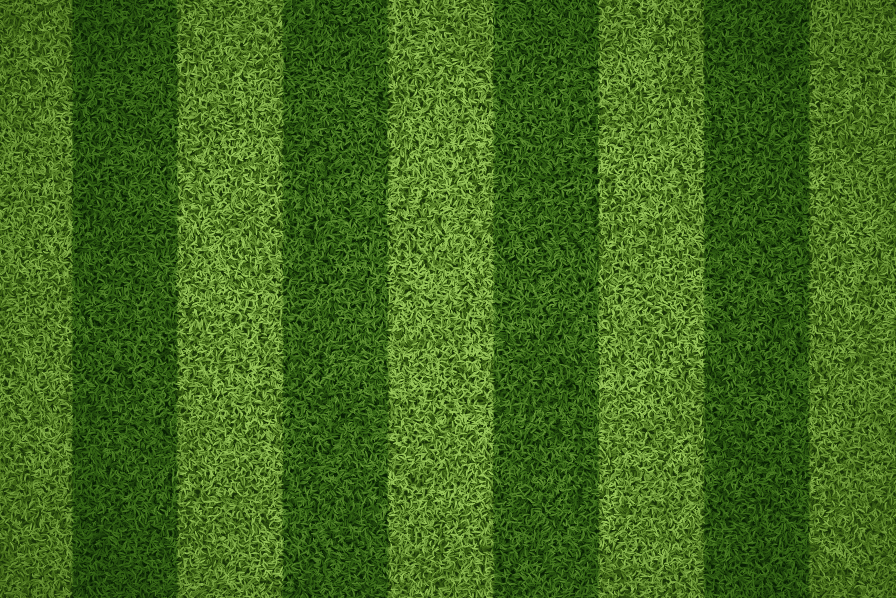
Reproduce this texture procedurally as a Shadertoy shader.

```glsl
// Mown lawn: nine vertical bands, alternately light and dark, cut off at both sides.
// Layers of small curved blades are scattered on jittered grids; the brightest
// blade wins, and its tone is scaled by band, patches and vignette, then coloured.

const float PI = 3.14159;

vec3 hash3(vec2 p) {
    vec3 q = fract(p.xyx * vec3(0.1031, 0.1030, 0.0973));
    q += dot(q, q.yxz + 33.33);
    return fract((q.xxy + q.yzz) * q.zyx);
}

vec2 gradientAt(vec2 cell) {
    float angle = 2.0 * PI * hash3(cell + 7.0).x;
    return vec2(cos(angle), sin(angle));
}

// Gradient noise, roughly -0.7 to 0.7
float gradientNoise(vec2 p) {
    vec2 i = floor(p), f = p - i;
    vec2 u = f * f * f * (f * (f * 6.0 - 15.0) + 10.0);
    vec2 e = vec2(0.0, 1.0);
    float low = mix(dot(gradientAt(i), f), dot(gradientAt(i + e.yx), f - e.yx), u.x);
    float high = mix(dot(gradientAt(i + e), f - e), dot(gradientAt(i + e.yy), f - e.yy), u.x);
    return mix(low, high, u.y);
}

// Tone of one blade centred at the origin, zero outside it
float blade(vec2 p, vec3 rnd, float pixel) {
    float angle = 2.0 * PI * rnd.x;
    float c = cos(angle), s = sin(angle);
    p = vec2(c * p.x - s * p.y, s * p.x + c * p.y);
    float halfLength = mix(0.55, 0.95, rnd.z);
    float along = p.y / halfLength;
    float across = abs(p.x + (rnd.z - 0.5) * 0.7 * (along * along - 0.4));
    float halfWidth = 0.2 * (1.0 - 0.7 * along * along);
    float cover = clamp((halfWidth - across) / pixel + 0.5, 0.0, 1.0)
                * clamp((halfLength - abs(p.y)) / pixel + 0.5, 0.0, 1.0);
    return cover * mix(0.2, 1.0, rnd.y) * (0.87 + 0.13 * along);
}

// Brightest blade over several shifted grids
float grassTone(vec2 p) {
    float density = 115.0;
    float pixel = density / iResolution.y;
    float tone = 0.0;
    for (int layer = 0; layer < 4; layer++) {
        vec2 q = p * density + float(layer) * vec2(37.37, 61.73);
        vec2 cell = floor(q);
        for (int y = -1; y <= 1; y++)
        for (int x = -1; x <= 1; x++) {
            vec2 id = cell + vec2(x, y);
            vec2 root = id + hash3(id + 211.0 * float(layer)).xy;
            vec3 rnd = hash3(id + 97.0 + 173.0 * float(layer));
            tone = max(tone, blade(q - root, rnd, pixel));
        }
    }
    return tone;
}

void mainImage(out vec4 fragColor, in vec2 fragCoord) {
    vec2 uv = fragCoord / iResolution.xy;
    vec2 p = fragCoord / iResolution.y;

    // Mowing bands with slightly ragged borders
    float edgeX = uv.x + 0.0025 * gradientNoise(p * 90.0);
    float border = sin(PI * (edgeX - 0.0807) / 0.1175) * 0.1175 / PI;
    float lightBand = 1.0 - smoothstep(-0.0018, 0.0018, border);

    // Uneven growth and darkening towards the corners
    float patches = 0.12 * gradientNoise(p * 9.0) + 0.16 * gradientNoise(p * 32.0);
    vec2 fromCentre = (uv - 0.5) * vec2(1.7, 1.35);
    float vignette = 1.08 - 0.4 * dot(fromCentre, fromCentre);

    float tone = grassTone(p) * mix(0.84, 1.36, lightBand) * (1.0 + patches) * vignette;

    // Shadow, leaf, sunlit leaf
    vec3 shadow = mix(vec3(0.03, 0.12, 0.01), vec3(0.09, 0.19, 0.03), lightBand);
    vec3 leaf = mix(vec3(0.21, 0.39, 0.08), vec3(0.26, 0.41, 0.09), lightBand);
    vec3 sunlit = vec3(0.56, 0.73, 0.32);
    vec3 colour = mix(shadow, leaf, clamp(tone / 0.48, 0.0, 1.0));
    colour = mix(colour, sunlit, clamp((tone - 0.48) / 0.6, 0.0, 1.15));

    fragColor = vec4(colour, 1.0);
}
```
